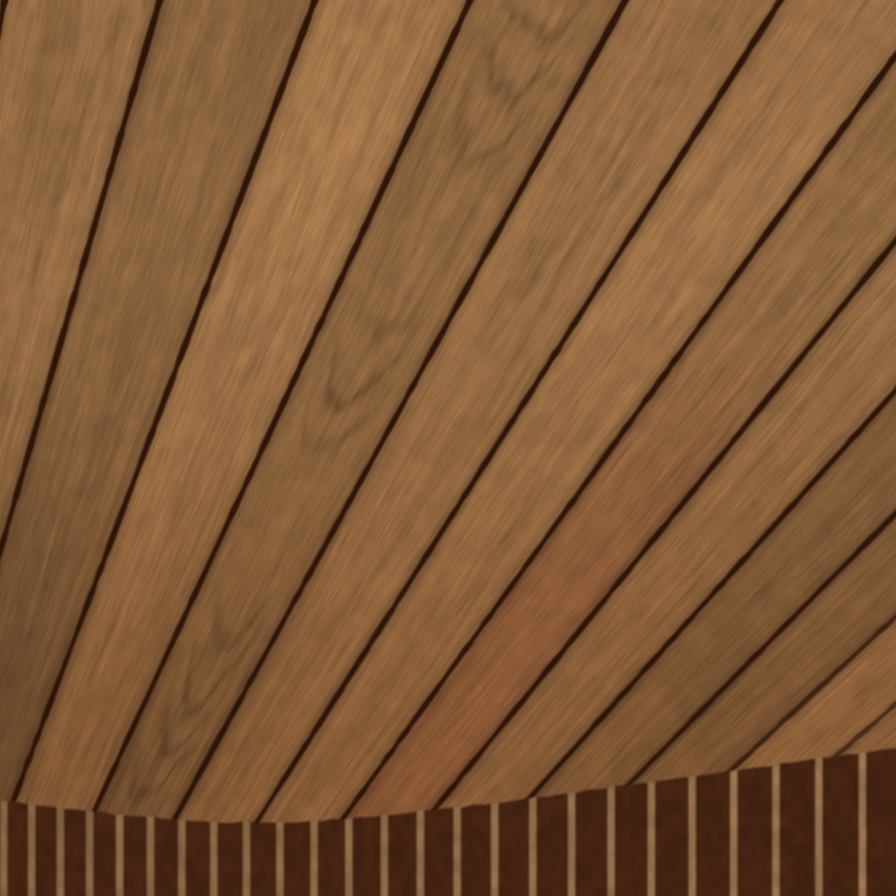
Give the GLSL for this texture, as a WebGL 2 fragment shader.

```glsl
#version 300 es
precision highp float;
// Fan of wooden planks with dark seams, above a curved band of slatted stripes.

#define SEAM_HALF 0.0031
#define SEAM_BLUR 0.0030
#define SLIT_HALF 0.0056
#define GRAIN_AMOUNT 0.13
#define FIBRE_AMOUNT 0.11
#define RING_AMOUNT 0.15
#define RING_FREQ 95.0
#define WOOD vec3(0.555, 0.400, 0.252)
#define SEAM_COLOR vec3(0.165, 0.070, 0.022)
#define BAND_COLOR vec3(0.262, 0.135, 0.065)
#define SLIT_COLOR vec3(0.560, 0.425, 0.285)

uniform vec2 u_resolution;
out vec4 fragColor;

// Relative brightness of each plank, left to right
const float TONE[12] = float[12](1.0, 0.92, 1.07, 0.96, 1.01, 1.02,
                                 0.96, 0.99, 0.90, 0.89, 1.03, 1.02);

float hash(vec2 p) {
    vec3 q = fract(p.xyx * vec3(0.1031, 0.1030, 0.0973));
    q += dot(q, q.yzx + 33.33);
    return fract((q.x + q.y) * q.z);
}

float noise(vec2 p) {
    vec2 i = floor(p), f = fract(p);
    f = f * f * (3.0 - 2.0 * f);
    return mix(mix(hash(i), hash(i + vec2(1, 0)), f.x),
               mix(hash(i + vec2(0, 1)), hash(i + vec2(1, 1)), f.x), f.y);
}

float fbm(vec2 p) {
    float sum = 0.0, amp = 0.5;
    for (int k = 0; k < 4; k++) {
        sum += amp * noise(p);
        p = p * 2.03 + 17.3;
        amp *= 0.5;
    }
    return sum;
}

// Arched growth rings, strongest near the middle of a plank
float rings(float across, float depth, float seed) {
    float wobble = fbm(vec2(across * 5.0 + seed, depth * 9.0));
    float phase = depth + 0.75 * across * across + 0.09 * wobble;
    float line = pow(0.5 + 0.5 * sin(phase * RING_FREQ), 3.0);
    float patches = smoothstep(0.38, 0.65, noise(vec2(seed, depth * 7.0)));
    return line * patches * smoothstep(0.42, 0.12, abs(across));
}

vec3 planks(vec2 uv, float pixel) {
    // Fan coordinate: every seam is a whole number
    float depth = 1.0 - uv.y;
    float t = depth * 1.097;
    float spacing = 0.1732 - 0.0792 * t;
    float fan = (uv.x - 0.0052 + 0.1849 * t) / spacing;
    float id = floor(fan);
    float across = fan - id - 0.5;
    float slope = 1.097 * (0.1849 + 0.0792 * fan);
    float along = depth * sqrt(1.0 + slope * slope);
    float seed = id * 13.7 + 5.0;

    // Light falls off and warms towards the foot of the fan
    float low = smoothstep(0.25, 0.95, depth);
    float tone = TONE[int(clamp(id, 0.0, 11.0))];
    vec3 color = WOOD * tone * mix(1.05, 0.95, low);
    color *= mix(vec3(1), vec3(1.01, 0.95, 0.90), low);
    float redPlank = 1.0 - smoothstep(0.0, 0.6, abs(id - 6.0));
    color *= mix(vec3(1), vec3(1.02, 0.95, 0.97), redPlank * smoothstep(0.3, 0.7, depth));
    color *= 1.0 - 0.13 * smoothstep(0.45, 0.0, length(uv - vec2(0.0, 0.18)));

    // Long grain, fine fibres and mottling
    float warp = fbm(vec2(fan * 3.0, along * 4.0) + seed);
    float grain = fbm(vec2(fan * 17.0 + warp * 3.0, along * 6.0 + seed));
    float fibre = noise(vec2(fan * 62.0, along * 38.0 + seed));
    float mottle = fbm(uv * 55.0);
    float shade = GRAIN_AMOUNT * (grain - 0.47) * 1.7
                + FIBRE_AMOUNT * (fibre - 0.5)
                + 0.12 * (mottle - 0.47) + 0.10 * (warp - 0.47);
    float figured = 1.0 - smoothstep(0.0, 0.6, abs(id - 3.0));
    float figure = mix(0.22, 1.0, figured) * rings(across, depth, seed);
    color *= 1.0 + shade - RING_AMOUNT * figure;

    // Seams with a slightly rough edge and a soft shadow
    float toSeam = (0.5 - abs(across)) * spacing / sqrt(1.0 + slope * slope);
    toSeam += 0.0013 * (noise(vec2(floor(fan + 0.5) * 9.0, along * 75.0)) - 0.5);
    float fade = mix(1.0, 0.62, smoothstep(8.5, 11.0, fan));
    float halfWidth = SEAM_HALF * mix(1.1, 0.8, depth);
    float blur = SEAM_BLUR + pixel;
    float seam = 1.0 - smoothstep(halfWidth - 0.5 * blur, halfWidth + 0.5 * blur, toSeam);
    color *= 1.0 - 0.22 * fade * exp(-toSeam * toSeam / 0.00006);
    return mix(color, SEAM_COLOR, seam * fade * 0.95);
}

vec3 slats(vec2 uv, float pixel) {
    // Slit spacing widens steadily to the right
    float index = (sqrt(0.000952 + 0.001512 * max(uv.x - 0.0039, -0.5)) - 0.03086) / 0.000756;
    float spacing = 0.03086 + 0.000756 * index;
    float toSlit = abs(fract(index + 0.5) - 0.5) * spacing;
    float blur = 0.0028 + pixel;
    float slit = 1.0 - smoothstep(SLIT_HALF - blur, SLIT_HALF + 0.3 * blur, toSlit);
    float mottle = fbm(uv * vec2(90.0, 60.0)) - 0.47;
    vec3 color = mix(BAND_COLOR, SLIT_COLOR * mix(0.92, 1.04, uv.x), slit);
    return color * (1.0 + 0.28 * mottle);
}

void main() {
    vec2 uv = gl_FragCoord.xy / u_resolution;
    float pixel = 1.0 / u_resolution.y;

    // Curved top of the slatted band
    float dx = uv.x - 0.286;
    float rim = 0.082 + 0.145 * (sqrt(dx * dx + 0.0243) - 0.156);
    rim += 0.002 * (noise(vec2(uv.x * 70.0, 3.0)) - 0.5);
    float wood = smoothstep(-0.0015 - pixel, 0.0015 + pixel, uv.y - rim);
    vec3 color = mix(slats(uv, pixel), planks(uv, pixel), wood);
    fragColor = vec4(color, 1.0);
}
```
